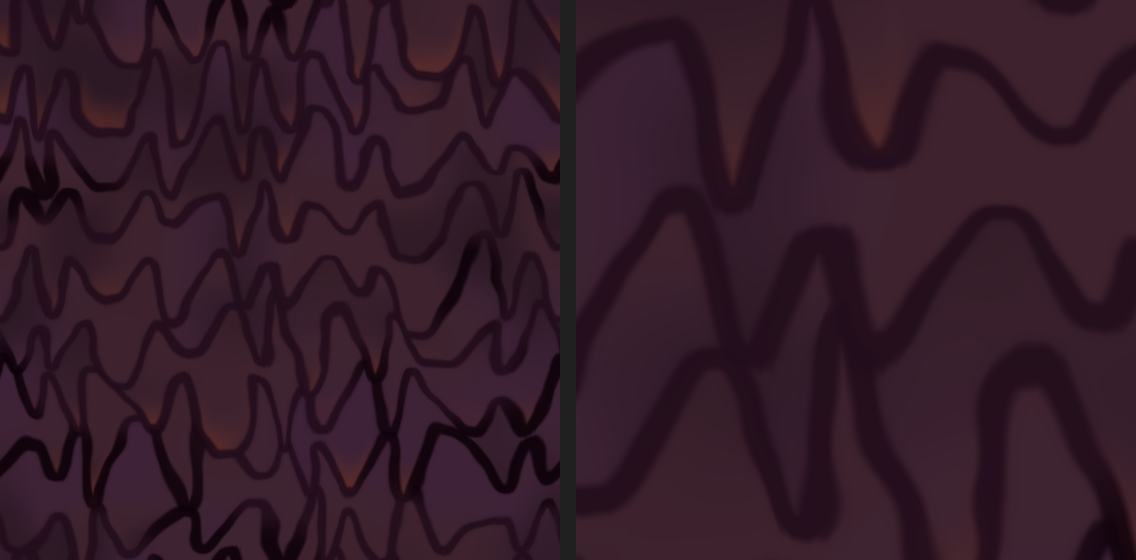
Left, the full canvas; right, a detail of the centre.
Give the GLSL for this pattern, as a WebGL 1 fragment shader.

```glsl
precision highp float;
// Tiling rows of dark-outlined drips in plum and violet, with rust glowing in the tips.

uniform vec2 u_resolution;

const float TAU = 6.2831853;
const float ROWS = 9.0;             // rows of drips per tile
const float NODES = 18.0;           // crests plus tips per row, must be even
const float MIN_SWING = 0.018;      // height of a node from its row's middle
const float MAX_SWING = 0.085;
const float ROW_JITTER = 0.02;
const float BEND = 0.02;            // large and small warping of the outlines
const float WOBBLE = 0.004;
const float LINE_WIDTH = 0.0075;    // half width of the outlines
const float LINE_SOFTNESS = 0.0035;
const float LINE_OPACITY = 0.86;
const float STEP = 0.006;           // sampling step along an outline
const float GLOW_HEIGHT = 0.075;

const vec3 VIOLET = vec3(0.242, 0.134, 0.216);
const vec3 UMBER = vec3(0.245, 0.138, 0.180);
const vec3 SHADE = vec3(0.165, 0.090, 0.135);
const vec3 RUST = vec3(0.385, 0.180, 0.155);
const vec3 LINE = vec3(0.133, 0.050, 0.107);
const vec3 INK = vec3(0.050, 0.000, 0.030);

float hash(vec3 p) {
    p = fract(p * vec3(0.1031, 0.1030, 0.0973));
    p += dot(p, p.yzx + 33.33);
    return fract((p.x + p.y) * p.z);
}

// Value noise that wraps over the unit square.
float tileNoise(vec2 p, float period, float seed) {
    vec2 cell = floor(p * period);
    vec2 f = fract(p * period);
    f = f * f * (3.0 - 2.0 * f);
    vec2 a = mod(cell, period);
    vec2 b = mod(cell + 1.0, period);
    float low = mix(hash(vec3(a, seed)), hash(vec3(b.x, a.y, seed)), f.x);
    float high = mix(hash(vec3(a.x, b.y, seed)), hash(vec3(b, seed)), f.x);
    return mix(low, high, f.y);
}

// Even nodes hang down as tips, odd nodes rise as crests.
float nodeHeight(float node, float row) {
    float side = mod(node, 2.0) * 2.0 - 1.0;
    return side * mix(MIN_SWING, MAX_SWING, hash(vec3(mod(node, NODES), row, 3.0)));
}

// Height of a row's outline above the middle of the row.
float outline(float x, float row) {
    float phase = TAU * hash(vec3(row, 5.0, 2.0));
    float t = x * NODES + 3.0 * phase
            + 0.4 * sin(TAU * 2.0 * x + phase) + 0.24 * sin(TAU * 5.0 * x + 2.7 * phase);
    float node = floor(t);
    return mix(nodeHeight(node, row), nodeHeight(node + 1.0, row),
               smoothstep(0.1, 0.9, t - node));
}

float segmentDistance(vec2 p, vec2 a, vec2 b) {
    vec2 ab = b - a;
    return length(p - a - ab * clamp(dot(p - a, ab) / dot(ab, ab), 0.0, 1.0));
}

// Distance to the stretch of outline near x; y is measured from the row's middle.
float outlineDistance(float x, float y, float row) {
    float nearest = 1.0;
    vec2 previous = vec2(-3.0 * STEP, outline(x - 3.0 * STEP, row));
    for (int i = -2; i <= 3; i++) {
        float dx = float(i) * STEP;
        vec2 next = vec2(dx, outline(x + dx, row));
        nearest = min(nearest, segmentDistance(vec2(0.0, y), previous, next));
        previous = next;
    }
    return nearest;
}

vec3 fillColor(vec2 uv, float row) {
    float hue = tileNoise(uv, 5.0, row + 20.0);
    float dark = tileNoise(uv, 7.0, row + 40.0) * 0.6 + tileNoise(uv, 4.0, 61.0) * 0.4;
    vec3 color = mix(UMBER, VIOLET, smoothstep(0.2, 0.75, hue));
    return mix(color, SHADE, 0.85 * smoothstep(0.42, 0.82, dark));
}

void main() {
    vec2 uv = gl_FragCoord.xy / u_resolution;
    vec2 bend = vec2(tileNoise(uv, 9.0, 71.0), tileNoise(uv, 8.0, 72.0)) - 0.5;
    vec2 wobble = vec2(tileNoise(uv, 30.0, 73.0), tileNoise(uv, 30.0, 74.0)) - 0.5;
    vec2 p = uv + 2.0 * (BEND * bend + WOBBLE * wobble);

    float inkAmount = smoothstep(0.64, 0.86, tileNoise(uv, 6.0, 81.0));
    float lineWidth = LINE_WIDTH + 0.003 * inkAmount
                    + 0.003 * (tileNoise(uv, 12.0, 82.0) - 0.5);
    vec3 lineColor = mix(LINE, INK, inkAmount);
    vec3 color = SHADE;

    // Paint from the lower rows to the upper ones, which hang in front.
    for (int k = -2; k <= 2; k++) {
        float index = floor(p.y * ROWS) + float(k);
        float row = mod(index, ROWS);
        float middle = (index + 0.5) / ROWS + ROW_JITTER * (hash(vec3(row, 9.0, 4.0)) - 0.5);
        float y = p.y - middle;
        float edge = outline(p.x, row);
        float d = outlineDistance(p.x, y, row);

        // Body of the row, warm inside its lowest tips.
        float heat = smoothstep(0.35, 0.8, tileNoise(uv, 6.0, row + 90.0));
        float tip = smoothstep(0.0, -0.05, edge);
        float glow = heat * tip * (1.0 - smoothstep(0.0, GLOW_HEIGHT, y - edge));
        vec3 body = mix(fillColor(uv, row), RUST, 0.85 * glow);
        float cover = smoothstep(-0.002, 0.002, d * sign(y - edge));
        color = mix(color, body, cover);

        // Soft shadow and outline.
        color = mix(color, lineColor, 0.22 * (1.0 - smoothstep(0.0, 0.018, d)));
        float line = 1.0 - smoothstep(lineWidth - LINE_SOFTNESS, lineWidth + LINE_SOFTNESS, d);
        color = mix(color, lineColor, LINE_OPACITY * line);
    }
    gl_FragColor = vec4(color, 1.0);
}
```
